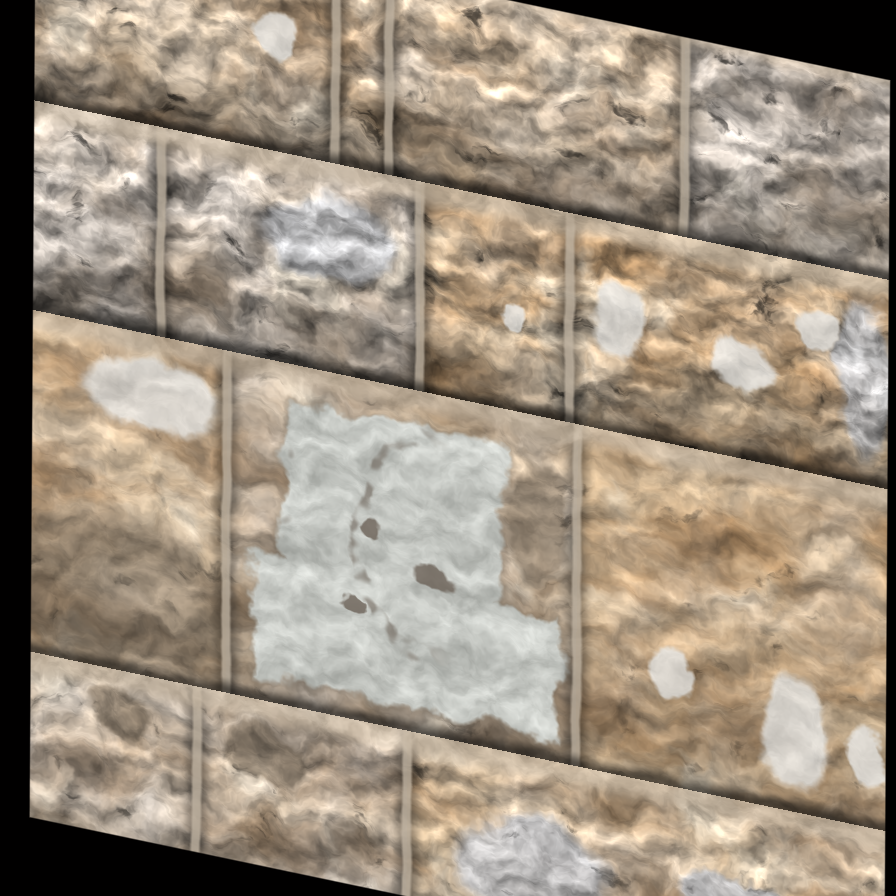
Give the GLSL for this texture, as a WebGL 1 fragment shader.

```glsl
precision highp float;
// Slanted wall of weathered sandstone blocks with worn plaster, framed in black.
uniform vec2 u_resolution;

vec2 gradient(vec2 cell) {
  vec2 k = vec2(dot(cell, vec2(127.1, 311.7)), dot(cell, vec2(269.5, 183.3)));
  return fract(sin(k) * 43758.5) * 2.0 - 1.0;
}

float noise(vec2 p) {
  vec2 i = floor(p), f = fract(p);
  vec2 w = f * f * f * (f * (f * 6.0 - 15.0) + 10.0);
  vec2 e = vec2(1.0, 0.0);
  return mix(mix(dot(gradient(i), f), dot(gradient(i + e), f - e), w.x),
             mix(dot(gradient(i + e.yx), f - e.yx), dot(gradient(i + 1.0), f - 1.0), w.x), w.y);
}

float fbm(vec2 p) {
  float sum = 0.0, amp = 1.0;
  for (int i = 0; i < 5; i++) {
    sum += amp * noise(p);
    p = mat2(1.6, 1.2, -1.2, 1.6) * p + 7.3;
    amp *= 0.55;
  }
  return sum;
}

float box(vec2 p, vec2 halfSize) {
  vec2 d = abs(p) - halfSize;
  return length(max(d, 0.0)) + min(max(d.x, d.y), 0.0);
}

// Soft-edged elliptical stain
float blob(vec2 p, vec2 center, vec2 radius) {
  return 1.0 - smoothstep(0.8, 1.1, length((p - center) / radius));
}

void main() {
  vec2 uv = gl_FragCoord.xy / u_resolution;
  float px = 1.0 / min(u_resolution.x, u_resolution.y);

  // Wall space: x along the courses, y downwards
  vec2 p = vec2(uv.x + 0.0065 * (1.0 - uv.y), 1.0 - uv.y - 0.21 * uv.x);
  float frame = box(p - vec2(0.5165, 0.393), vec2(0.4775, 0.512));
  vec2 warp = vec2(fbm(p * 14.0), fbm(p * 14.0 + 31.0));
  vec2 q = p + 0.022 * warp;

  // Courses: vertical extent, joints, warmth of each block, roughness
  vec2 course = vec2(-0.135, 0.104);
  vec3 joints = vec3(0.375, 0.435, 0.765);
  vec4 warmth = vec4(0.55, 0.6, 0.5, 0.1);
  float rough = 1.0;
  if (p.y > 0.72) {
    course = vec2(0.72, 0.96); joints = vec3(0.225, 0.46, 2.0);
    warmth = vec4(0.35, 0.35, 0.7, 0.5); rough = 0.75;
  } else if (p.y > 0.338) {
    course = vec2(0.338, 0.72); joints = vec3(0.257, 0.648, 2.0);
    warmth = vec4(0.8, 0.45, 0.9, 0.5); rough = 0.55;
  } else if (p.y > 0.104) {
    course = vec2(0.104, 0.338); joints = vec3(0.182, 0.471, 0.638);
    warmth = vec4(0.05, 0.2, 0.85, 0.85);
  }
  vec3 passed = step(joints, vec3(p.x));
  float warm = mix(mix(mix(warmth.x, warmth.y, passed.x), warmth.z, passed.y), warmth.w, passed.z);
  vec3 side = abs(p.x + 0.003 * warp.x - joints);
  float joint = min(side.x, min(side.y, side.z));
  float t = (p.y - course.x) / (course.y - course.x);
  float below = p.y - course.x + 0.006 * warp.y;
  float above = course.y - p.y + 0.006 * warp.x;

  // Stone colour: warm and grey strata with pale bloom
  float strata = fbm(vec2(q.x * 5.0, q.y * 15.0) + course.x * 40.0);
  float mottle = fbm(q * 9.0 + 17.0);
  vec3 warmStone = mix(vec3(0.77, 0.68, 0.56), vec3(0.58, 0.46, 0.33), smoothstep(-0.45, 0.55, strata));
  vec3 greyStone = mix(vec3(0.76, 0.73, 0.70), vec3(0.54, 0.51, 0.48), smoothstep(-0.45, 0.55, strata));
  vec3 col = mix(greyStone, warmStone, clamp(warm + 0.5 * mottle, 0.0, 1.0));
  col = mix(col, vec3(0.82, 0.79, 0.73), 0.65 * smoothstep(0.1, 0.55, fbm(q * 7.0 + 53.0)));
  col = mix(col, vec3(0.48, 0.43, 0.37), 0.6 * blob(q, vec2(0.13, 0.63), vec2(0.14, 0.09)));

  // Blue-grey weathering and hollows
  float blue = max(blob(q, vec2(0.37, 0.19), vec2(0.075, 0.05)), blob(q, vec2(0.6, 0.845), vec2(0.09, 0.06)));
  blue = max(blue, max(blob(q, vec2(0.97, 0.22), vec2(0.035, 0.09)), blob(q, vec2(0.83, 0.83), vec2(0.06, 0.03))));
  col = mix(col, vec3(0.67, 0.68, 0.70), 0.8 * blue);
  float hollow = max(blob(q, vec2(0.14, 0.768), vec2(0.04, 0.027)), blob(q, vec2(0.3, 0.782), vec2(0.05, 0.032)));
  hollow = max(hollow, blob(q, vec2(0.603, 0.45), vec2(0.035, 0.07)));
  col = mix(col, vec3(0.47, 0.42, 0.36), 0.75 * hollow);

  // Lit relief and rounded faces
  vec2 grain = q * vec2(15.0, 22.0);
  float slope = fbm(grain + vec2(0.12, 0.28)) - fbm(grain);
  float fine = noise(p * vec2(80.0, 110.0));
  col *= 1.0 + rough * (0.75 * slope + 0.15 * fine);
  col *= mix(1.08, 0.74, rough * smoothstep(0.45, 1.0, t + 0.2 * mottle));
  col *= 1.0 - 0.6 * rough * smoothstep(0.3, 0.65, fbm(q * vec2(18.0, 28.0) + 80.0));

  // Flaked white patches
  float white = max(blob(q, vec2(0.17, 0.405), vec2(0.085, 0.042)), blob(q, vec2(0.892, 0.63), vec2(0.04, 0.06)));
  white = max(white, max(blob(q, vec2(0.755, 0.59), vec2(0.025)), blob(q, vec2(0.975, 0.645), vec2(0.02, 0.03))));
  white = max(white, max(blob(q, vec2(0.69, 0.213), vec2(0.035, 0.04)), blob(q, vec2(0.83, 0.235), vec2(0.036, 0.027))));
  white = max(white, max(blob(q, vec2(0.918, 0.178), vec2(0.025)), blob(q, vec2(0.58, 0.236), vec2(0.016))));
  white = max(white, blob(q, vec2(0.31, -0.026), vec2(0.025)));
  col = mix(col, vec3(0.87, 0.86, 0.84) + 0.12 * slope, 0.9 * white);

  // Plaster slab with pits and a broken crack
  float slab = min(box(q - vec2(0.44, 0.48), vec2(0.125, 0.1)), box(q - vec2(0.458, 0.625), vec2(0.172, 0.07)));
  vec3 plaster = vec3(0.77, 0.78, 0.76) + 0.2 * slope + 0.07 * mottle + 0.05 * fine;
  float crack = abs(length((q - vec2(0.49, 0.51)) / vec2(0.09, 0.12)) - 1.0);
  crack = (1.0 - smoothstep(0.03, 0.1, crack)) * smoothstep(0.52, 0.45, p.x) * smoothstep(-0.15, 0.2, noise(p * 55.0));
  float pits = max(blob(q, vec2(0.42, 0.507), vec2(0.013)), blob(q, vec2(0.4, 0.59), vec2(0.011)));
  pits = max(pits, max(blob(q, vec2(0.49, 0.545), vec2(0.025, 0.014)), 0.8 * smoothstep(0.4, 0.6, noise(p * 32.0))));
  plaster = mix(plaster, vec3(0.42, 0.38, 0.34), 0.8 * max(pits, 0.7 * crack));
  col = mix(col, vec3(0.5, 0.45, 0.39), 0.4 * (1.0 - smoothstep(0.0, 0.01, abs(slab))));
  col = mix(col, plaster, 1.0 - smoothstep(-0.003, 0.003 + px, slab));

  // Joint shadows, pale mortar and ledges
  col *= 1.0 - 0.35 * (1.0 - smoothstep(0.003, 0.02, joint));
  col = mix(col, vec3(0.77, 0.72, 0.65), 0.75 * (1.0 - smoothstep(0.003, 0.006 + px, joint)));
  col = mix(col, vec3(0.76, 0.70, 0.62) + 0.15 * slope, 0.75 * (1.0 - smoothstep(0.012, 0.032, below)));
  col *= 1.0 - 0.55 * (1.0 - smoothstep(0.002, 0.018, above));

  col = mix(col, vec3(0.005, 0.0, 0.0), smoothstep(-px, px, frame));
  gl_FragColor = vec4(clamp(col, 0.0, 1.0), 1.0);
}
```
